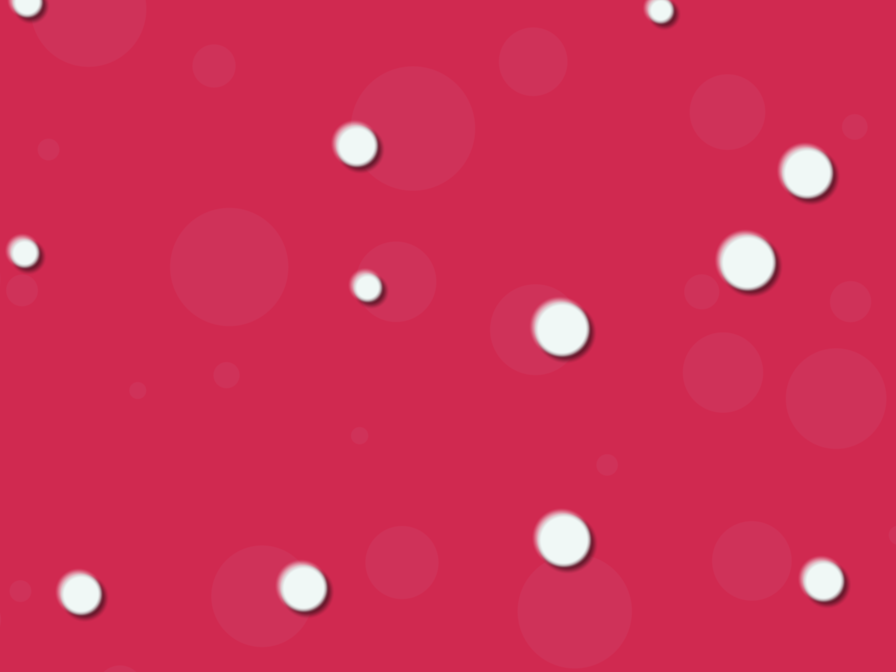
Write a WebGL 2 fragment shader that draws this background.

```glsl
#version 300 es
precision highp float;

uniform vec2 u_resolution;
out vec4 fragColor;

#define BASE_COLOR vec3(0.816, 0.160, 0.314)
#define TINT_COLOR vec3(0.760, 0.900, 1.000)
#define BALL_COLOR vec3(0.940, 0.972, 0.965)
#define SHADOW_COLOR vec3(0.300, 0.070, 0.130)
#define TINT_ALPHA 0.05
#define DISC_CELL 0.235
#define DISC_RADII vec2(0.012, 0.096)
#define BALL_CELL 0.345
#define BALL_RADII vec2(0.018, 0.041)
#define RELIEF vec2(0.0045, -0.0045)
#define BLUR 0.006
#define JITTER 0.8

// Integer hash giving three values in 0..1 per cell
vec3 hash3(ivec2 cell, uint seed) {
    uvec3 v = uvec3(uvec2(cell + 4096), seed) * 1664525u + 1013904223u;
    for (int i = 0; i < 2; i++) {
        v.x += v.y * v.z;
        v.y += v.z * v.x;
        v.z += v.x * v.y;
        v ^= v >> 16u;
    }
    return vec3(v & 0xffffu) / 65535.0;
}

// Coverage of a disc whose edge spans softness on both sides
float disc(vec2 offset, float radius, float softness) {
    return 1.0 - smoothstep(-softness, softness, length(offset) - radius);
}

// Centre of the feature scattered in a cell
vec2 scatter(ivec2 cell, vec2 random, float size) {
    return (vec2(cell) + 0.5 + (random - 0.5) * JITTER) * size;
}

// Flat, faint disc
vec3 paintDisc(vec3 color, vec2 offset, float radius, float pixel) {
    return mix(color, TINT_COLOR, TINT_ALPHA * disc(offset, radius, pixel));
}

// Raised ball: shadow at lower right, soft glow at upper left, bright core
vec3 paintBall(vec3 color, vec2 offset, float radius, float pixel) {
    float soft = max(BLUR, pixel);
    float shadow = disc(offset - RELIEF, radius + 0.001, soft);
    float glow = disc(offset + RELIEF, radius, soft);
    float rim = disc(offset, radius, max(0.003, pixel));
    float core = disc(offset + RELIEF * 0.2, radius - 0.002, max(0.004, pixel));
    color = mix(color, SHADOW_COLOR, 0.8 * shadow);
    color = mix(color, BALL_COLOR, 0.7 * glow);
    color = mix(color, BALL_COLOR * 0.78, 0.5 * rim);
    return mix(color, BALL_COLOR, core);
}

void main() {
    vec2 p = gl_FragCoord.xy / u_resolution.y;
    float pixel = 1.0 / u_resolution.y;
    vec3 color = BASE_COLOR;

    // Faint discs, mostly small
    ivec2 home = ivec2(floor(p / DISC_CELL));
    for (int y = -1; y <= 1; y++) {
        for (int x = -1; x <= 1; x++) {
            ivec2 cell = home + ivec2(x, y);
            vec3 random = hash3(cell, 17u);
            float radius = mix(DISC_RADII.x, DISC_RADII.y, random.z * random.z);
            color = paintDisc(color, p - scatter(cell, random.xy, DISC_CELL), radius, pixel);
        }
    }

    // White balls on top
    home = ivec2(floor(p / BALL_CELL));
    for (int y = -1; y <= 1; y++) {
        for (int x = -1; x <= 1; x++) {
            ivec2 cell = home + ivec2(x, y);
            vec3 random = hash3(cell, 53u);
            float radius = mix(BALL_RADII.x, BALL_RADII.y, random.z);
            color = paintBall(color, p - scatter(cell, random.xy, BALL_CELL), radius, pixel);
        }
    }

    fragColor = vec4(color, 1.0);
}
```
